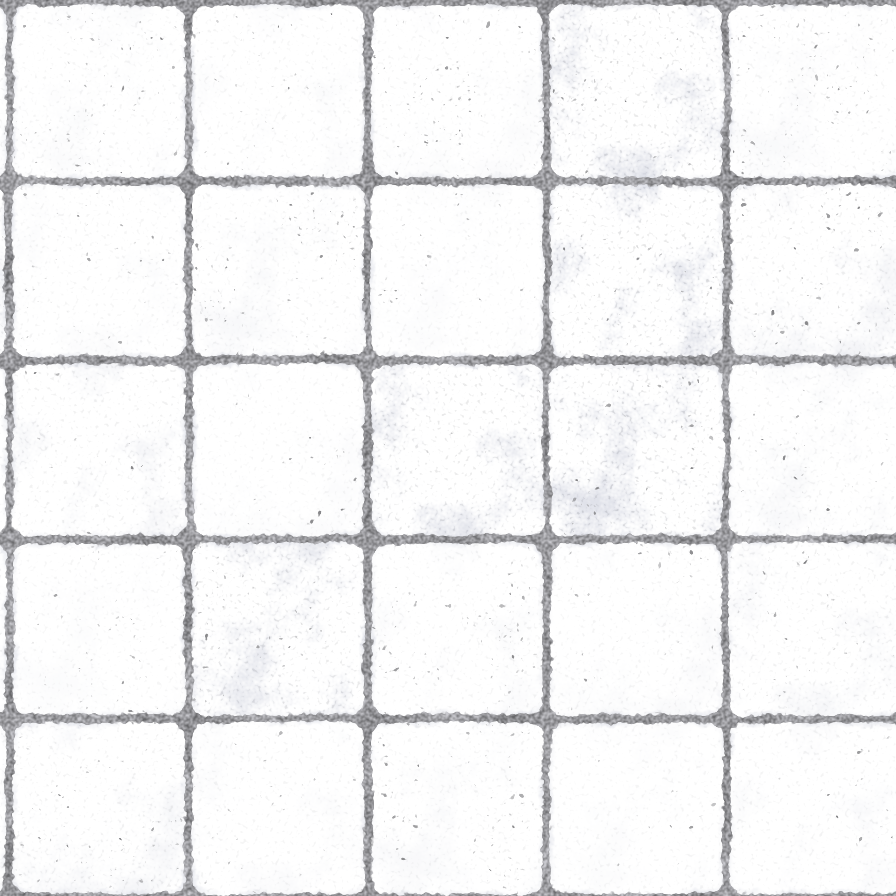
This texture is drawn by a Shadertoy shader. Its source:

```glsl
#define TILES 5.0
#define ORIGIN vec2(0.052, -0.01)
#define GROUT_WIDTH 0.042
#define CORNER_RADIUS 0.075
#define EDGE_WEAR 0.022
#define STAIN_AMOUNT 0.9
#define PIT_DENSITY 0.24
#define TILE_WHITE vec3(1.0)
#define STAIN_COLOR vec3(0.84, 0.85, 0.89)
#define PIT_COLOR vec3(0.52, 0.52, 0.53)
#define GROUT_DARK vec3(0.40, 0.40, 0.41)
#define GROUT_LIGHT vec3(0.79, 0.79, 0.81)

vec3 hash3(vec2 p) {
    vec3 h = fract(p.xyx * vec3(0.1031, 0.1030, 0.0973));
    h += dot(h, h.yxz + 33.33);
    return fract((h.xxy + h.yzz) * h.zyx);
}

// Dot product of a lattice gradient with the offset from it
float slope(vec2 lattice, vec2 offset, float period, float seed) {
    float angle = 6.2832 * hash3(mod(lattice, period) + seed).x;
    return dot(vec2(cos(angle), sin(angle)), offset);
}

// Gradient noise that wraps after a whole number of cells
float noise(vec2 uv, float period, float seed) {
    vec2 p = uv * period, i = floor(p), f = p - i;
    vec2 w = f * f * f * (f * (f * 6.0 - 15.0) + 10.0);
    vec2 e = vec2(1.0, 0.0);
    float low = mix(slope(i, f, period, seed), slope(i + e, f - e, period, seed), w.x);
    float high = mix(slope(i + e.yx, f - e.yx, period, seed), slope(i + 1.0, f - 1.0, period, seed), w.x);
    return mix(low, high, w.y);
}

float fbm(vec2 uv, float period, float seed) {
    float sum = 0.0, amplitude = 1.0;
    for (int i = 0; i < 5; i++) {
        sum += amplitude * noise(uv, period, seed);
        period *= 2.0;
        amplitude *= 0.6;
    }
    return sum;
}

float roundedBox(vec2 p, vec2 halfSize, float radius) {
    vec2 q = abs(p) - halfSize + radius;
    return length(max(q, 0.0)) + min(max(q.x, q.y), 0.0) - radius;
}

// Irregular specks, at most one in each cell of a wrapping grid
float pits(vec2 uv, float count, float density, float seed) {
    vec2 p = uv * count, cell = mod(floor(p), count);
    vec3 r = hash3(cell + seed), s = hash3(cell + seed + 71.0);
    vec2 toCenter = fract(p) - mix(vec2(0.3), vec2(0.7), r.xy);
    float turn = 6.2832 * s.y;
    toCenter = mat2(cos(turn), sin(turn), -sin(turn), cos(turn)) * toCenter;
    float d = length(toCenter * vec2(0.75, 1.35)) - mix(0.06, 0.2, s.x * s.x);
    d += 0.2 * noise(uv, count * 3.0, seed);
    float blur = 0.7 * count / iResolution.y;
    return step(r.z, density) * (1.0 - smoothstep(-blur, blur, d)) * mix(0.45, 1.0, s.z);
}

void mainImage(out vec4 fragColor, in vec2 fragCoord) {
    vec2 uv = fragCoord / iResolution.xy;

    // Slightly crooked grid, each tile with its own size
    vec2 bend = vec2(noise(uv, 15.0, 3.0), noise(uv, 15.0, 9.0));
    vec2 grid = uv * TILES - ORIGIN + 0.012 * bend;
    vec2 id = mod(floor(grid), TILES);
    vec3 tileRandom = hash3(id + 17.0);
    vec3 shapeRandom = hash3(id + 43.0);
    vec2 halfSize = 0.5 - 0.5 * GROUT_WIDTH + 0.007 * (shapeRandom.xy - 0.5);

    // Whole-number turns keep the wrap but hide the noise lattice
    vec2 turned = mat2(2.0, 1.0, -1.0, 2.0) * uv;
    vec2 counterTurned = mat2(2.0, -1.0, 1.0, 2.0) * uv;
    float grain = noise(turned, 125.0, 11.0) + 0.6 * noise(counterTurned, 70.0, 13.0);

    // Distance to the tile rim, bowed along its length and crumbled into nicks
    float tileSeed = 5.0 + 13.0 * (id.x + TILES * id.y);
    float rim = roundedBox(fract(grid) - 0.5, halfSize, CORNER_RADIUS);
    rim += EDGE_WEAR * 0.6 * noise(uv, 25.0, tileSeed);
    rim += EDGE_WEAR * max(noise(counterTurned, 55.0, tileSeed), -0.12);
    rim += EDGE_WEAR * 0.35 * grain;

    // Cloudy stains, strong on a few tiles
    float cloud = smoothstep(-0.1, 0.9, fbm(turned, 5.0, 21.0) + 0.3 * grain);
    float strength = mix(0.1, 1.0, pow(tileRandom.x, 3.0));
    vec3 face = mix(TILE_WHITE, STAIN_COLOR, clamp(STAIN_AMOUNT * cloud * strength, 0.0, 1.0));
    face -= 0.07 * smoothstep(0.2, 0.7, grain) * (0.4 + strength);

    // Thin grey bloom beside the grout
    float bloom = smoothstep(-0.03, 0.0, rim) * smoothstep(-0.3, 0.5, noise(uv, 30.0, 31.0));
    face = mix(face, STAIN_COLOR, 0.5 * bloom);

    // Pits gather in patches
    float patches = smoothstep(-0.3, 0.45, noise(uv, 15.0, 37.0));
    float density = PIT_DENSITY * patches * mix(0.1, 1.0, tileRandom.y * tileRandom.y);
    float speck = max(pits(uv, 85.0, density, 51.0), 0.55 * pits(uv, 150.0, density, 87.0));
    face = mix(face, PIT_COLOR, speck);

    // Sandy grout
    float sand = 0.5 + 0.65 * grain + 0.35 * noise(uv, 15.0, 67.0);
    vec3 grout = mix(GROUT_DARK, GROUT_LIGHT, clamp(sand, 0.0, 1.0));

    float blur = 0.8 * TILES / iResolution.y;
    fragColor = vec4(mix(face, grout, smoothstep(-blur, blur, rim)), 1.0);
}
```
